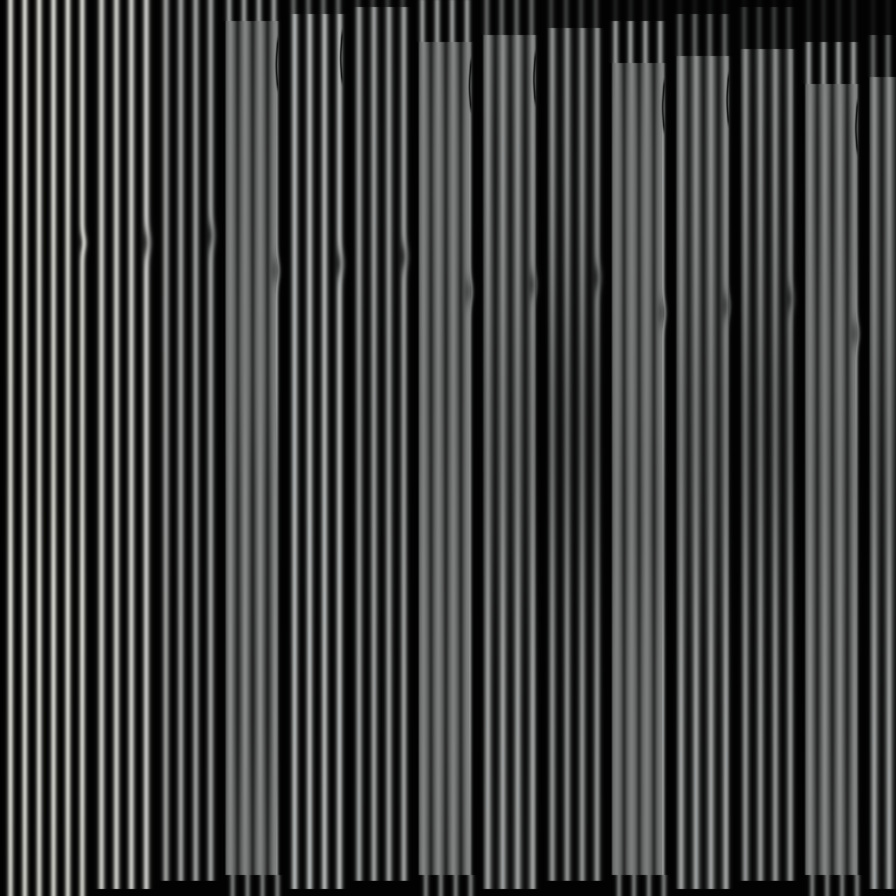
Reproduce this pattern procedurally as a Shadertoy shader.

```glsl
// Panels of soft grey vertical bars with stepped ends, hazy fills and small edge flaws.

const float SPAN = 768.0;        // design units across the canvas
const float PANEL_START = 78.0;  // left side of the first regular panel
const float PANEL_PITCH = 55.2;
const float BAR_PITCH = 12.8;
const float FIRST_BAR = 9.0;

float hash(float n) {
    return fract(sin(n * 127.1 + 3.7) * 4375.85);
}

float noise(float x, float seed) {
    float i = floor(x), f = fract(x);
    f = f * f * (3.0 - 2.0 * f);
    return mix(hash(i + seed * 31.0), hash(i + 1.0 + seed * 31.0), f);
}

float bell(float d, float width) {
    return exp(-d * d / (width * width));
}

// Smooth interval mask
float span(float x, float lo, float hi, float soft) {
    return smoothstep(lo - soft, lo + soft, x) * (1.0 - smoothstep(hi - soft, hi + soft, x));
}

// A limited row of soft bars
float bars(float x, float first, float pitch, float count, float width) {
    float i = clamp(floor((x - first) / pitch + 0.5), 0.0, count - 1.0);
    return bell(x - first - pitch * i, width);
}

// Plain full-height block at the left
float leadBlock(vec2 p) {
    float shade = 0.8 - 0.06 * noise(p.y / 130.0, 1.0);
    float bulge = 1.5 * bell(p.y - 208.0, 9.0) * smoothstep(64.0, 70.0, p.x);
    return shade * bars(p.x - bulge, 9.0, 12.3, 6.0, 2.7);
}

// Haze that fills the gaps between bars, stronger in later panels
float hazeAmount(float k, float phase, float y) {
    float amount = phase < 0.5 ? 0.88
                 : phase < 1.5 ? 0.62 * smoothstep(2.0, 6.0, k)
                 : 0.03 * k;
    float fade = phase < 0.5 ? 1.0 : 1.0 - 0.6 * smoothstep(250.0, 650.0, y);
    return amount * fade * (0.8 + 0.3 * noise(y / 150.0, k));
}

// Panel k at local x, with y measured downward
float panel(float x, float y, float k, float aa) {
    float phase = mod(k + 1.0, 3.0);
    float top = 18.0 * floor((k + 1.0) / 3.0) - 6.0 * phase;
    float bottom = phase < 0.5 ? 750.0 : phase < 1.5 ? 762.0 : 755.0;
    float body = span(y, top, bottom, aa);

    // Small sideways bulge on the last bar
    float rim = FIRST_BAR + 3.0 * BAR_PITCH;
    float flaw = bell(y - top - 214.0, 12.0) * smoothstep(rim - 6.0, rim, x);
    float bx = x - 1.8 * flaw;

    // Bars, dimmer around mid height in the later panels
    float shade = (phase > 1.5 ? 0.56 : 0.66) + 0.08 * (hash(k) - 0.5);
    shade += 0.08 * (1.0 - smoothstep(0.0, 1.0, k));
    shade *= 1.0 - 0.3 * smoothstep(3.0, 7.0, k) * bell(y - 360.0, 140.0);
    float value = shade * bars(bx, FIRST_BAR, BAR_PITCH, 4.0, 2.9);

    // Haze with dark seams and one bright rim
    float seam = bars(x, FIRST_BAR + 0.5 * BAR_PITCH, BAR_PITCH, 3.0, 2.2);
    float haze = (0.41 - 0.22 * seam + 0.06 * bars(bx, FIRST_BAR, BAR_PITCH, 4.0, 2.5))
               * span(x, 5.0, 50.0, 1.2);
    float amount = hazeAmount(k, phase, y);
    value = mix(value, haze, clamp(amount, 0.0, 1.0));
    value = max(value, 0.62 * amount * bell(bx - rim - 1.0, 2.0));

    // Thin crack beside the upper end of the rim
    float crackX = 50.0 - 1.5 * bell(y - top - 38.0, 18.0);
    float crack = bell(x - crackX, 0.9) * span(y, top + 16.0, top + 58.0, 5.0);
    value *= 1.0 - 0.85 * crack * step(1.5, k) * step(phase, 1.5);
    value *= 1.0 - 0.25 * flaw;

    // Older layer showing above the top, and a remnant below the bottom
    float ghost = bars(x, FIRST_BAR - 1.0, BAR_PITCH, 4.0, 2.7);
    float above = phase < 0.5 ? 0.55 : phase < 1.5 ? 0.34 : 0.2;
    above *= mix(0.18, 1.0, smoothstep(top - 36.0 - aa, top - 36.0 + aa, y));
    float below = phase < 0.5 ? 0.42 * bars(x, FIRST_BAR + 2.0, BAR_PITCH, 4.0, 2.5) : 0.0;
    float outside = y < 0.5 * SPAN ? above * ghost : below;
    return mix(outside, value, body);
}

void mainImage(out vec4 fragColor, in vec2 fragCoord) {
    vec2 p = fragCoord / iResolution.xy * SPAN;
    p.y = SPAN - p.y;
    float aa = 0.75 * SPAN / iResolution.y;

    float k = floor((p.x - PANEL_START) / PANEL_PITCH);
    float localX = p.x - PANEL_START - k * PANEL_PITCH;
    float value = k < 0.0 ? leadBlock(p) : panel(localX, p.y, k, aa);

    // Cool grey with a faint warm cast on the left
    vec3 tint = mix(vec3(1.0, 1.0, 0.97), vec3(0.985, 1.0, 1.0), smoothstep(60.0, 200.0, p.x));
    fragColor = vec4(tint * (value + 0.008), 1.0);
}
```
